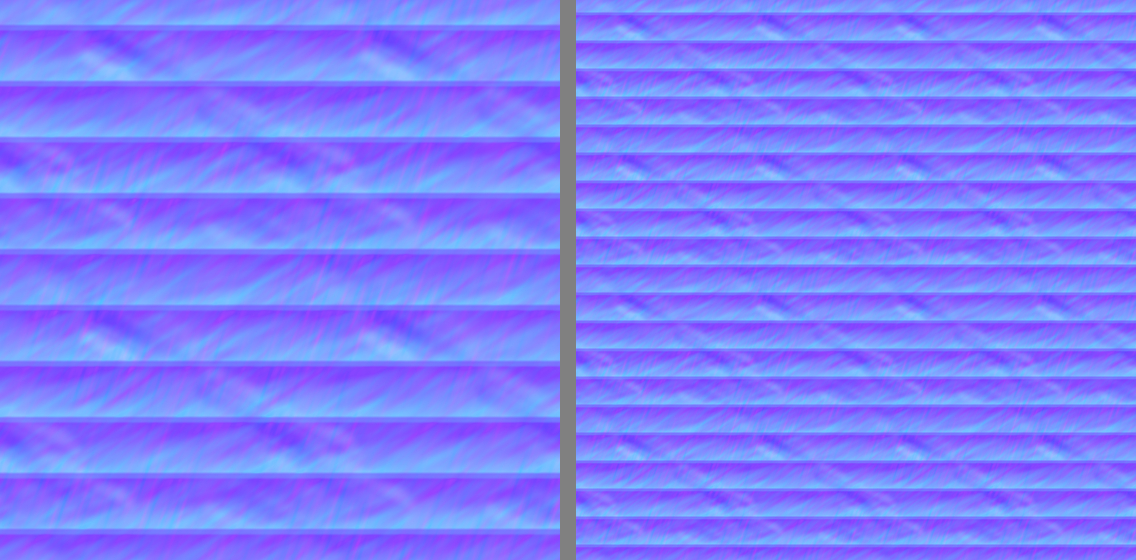
Left, the tile; right, the same tile 2 across and 2 down.
Write a Shadertoy shader that draws this texture map.

```glsl
// Tangent-space normal map of ten horizontal slats parted by narrow grooves.
// Each slat is a vertical slope ramp; wrapped, sheared value noise adds the
// slopes of faint folds, slanted brush marks and fine steep fibres.

const float ROWS = 10.0;           // slats down the canvas
const float GROOVE_PHASE = 0.495;  // groove centre within a row
const float GROOVE_HALF = 0.050;   // half width of groove, in rows
const float GROOVE_SOFT = 0.030;   // softness of groove edges, in rows
const float GREEN_TOP = 0.285;     // slat green just below a groove
const float GREEN_BOTTOM = 0.72;   // slat green just above a groove
const float RAMP_POWER = 1.12;
const vec2 GROOVE_COLOR = vec2(0.475, 0.46);
const vec2 GREEN_RANGE = vec2(0.27, 0.75);
const float FOLD_REPEATS = 2.0;    // copies of the fold pattern per side
const float FOLD_STRENGTH = 0.10;
const float BRUSH_STRENGTH = 0.075;
const float FIBRE_STRENGTH = 0.070;

float hash(vec2 cell, float seed) {
    uvec3 k = uvec3(cell.x, cell.y, seed);
    uint n = k.x * 1597u + k.y * 51749u + k.z * 7919u;
    n = (n ^ (n >> 15u)) * 73471u;
    n = (n ^ (n >> 13u)) * 40503u;
    n ^= n >> 16u;
    return float(n & 65535u) / 65535.0;
}

// Value noise wrapping after "period" cells: value, then both derivatives.
vec3 noiseD(vec2 p, vec2 period, float seed) {
    vec2 cell = floor(p);
    vec2 f = p - cell;
    vec2 u = f * f * f * (f * (f * 6.0 - 15.0) + 10.0);
    vec2 du = 30.0 * f * f * (f - 1.0) * (f - 1.0);
    vec2 lo = mod(cell, period);
    vec2 hi = mod(cell + 1.0, period);
    float a = hash(lo, seed);
    float b = hash(vec2(hi.x, lo.y), seed);
    float c = hash(vec2(lo.x, hi.y), seed);
    float d = hash(hi, seed);
    float k = a - b - c + d;
    return vec3(a + (b - a) * u.x + (c - a) * u.y + k * u.x * u.y,
                du * (vec2(b - a, c - a) + k * u.yx));
}

// Slope of streaks; whole-number axes keep the sheared lattice tileable.
vec2 streakSlope(vec2 p, vec2 across, vec2 along, vec2 cells, float seed) {
    vec3 n = noiseD(vec2(dot(across, p), dot(along, p)) * cells, cells, seed);
    vec2 slope = n.y * cells.x * across + n.z * cells.y * along;
    return slope / (cells.x * length(across));
}

void mainImage(out vec4 fragColor, in vec2 fragCoord) {
    vec2 uv = fragCoord / iResolution.xy;
    vec2 foldUv = uv * FOLD_REPEATS;

    // Slat ramp, running from one groove centre down to the next
    float offset = fract(-uv.y * ROWS) - GROOVE_PHASE;
    float ramp = pow(clamp((fract(offset) - 0.05) / 0.9, 0.0, 1.0), RAMP_POWER);
    vec2 slat = vec2(mix(0.51, 0.49, ramp), mix(GREEN_TOP, GREEN_BOTTOM, ramp));
    float groove = 1.0 - smoothstep(GROOVE_HALF - GROOVE_SOFT,
                                    GROOVE_HALF + GROOVE_SOFT, abs(offset));

    // Faint folds: some fall to the right, longer ones rise slightly
    vec2 folds = streakSlope(foldUv, vec2(1, 2), vec2(1, 0), vec2(5, 5), 1.0);
    folds *= smoothstep(0.35, 0.8, noiseD(foldUv * 5.0, vec2(5), 8.0).x);
    folds += 0.7 * streakSlope(foldUv, vec2(-1, 4), vec2(1, 0), vec2(4, 4), 2.0);

    // Brush marks rising to the right, at three sizes
    vec2 brush = streakSlope(foldUv, vec2(1, -2), vec2(1, 0), vec2(9, 7), 3.0);
    brush += 0.7 * streakSlope(uv, vec2(2, -3), vec2(1, 0), vec2(19, 13), 4.0);
    brush += 0.4 * streakSlope(uv, vec2(1, -1), vec2(1, 0), vec2(73, 19), 9.0);

    // Fine steep fibres, gathered in patches
    vec2 fibres = streakSlope(uv, vec2(3, -1), vec2(0, 1), vec2(31, 13), 5.0);
    fibres += 0.6 * streakSlope(uv, vec2(2, -1), vec2(0, 1), vec2(52, 17), 6.0);
    float patches = noiseD(uv * vec2(7, 9), vec2(7, 9), 7.0).x;
    fibres *= mix(0.35, 1.0, smoothstep(0.25, 0.8, patches));

    // Combine slopes; grooves hide most of the wear
    vec2 wear = BRUSH_STRENGTH * brush + FIBRE_STRENGTH * fibres;
    wear += FOLD_STRENGTH * folds;
    vec2 normal = mix(slat + wear, GROOVE_COLOR + 0.5 * wear, groove);
    normal.y = clamp(normal.y, GREEN_RANGE.x, GREEN_RANGE.y);
    fragColor = vec4(clamp(normal, 0.0, 1.0), 1.0, 1.0);
}
```
